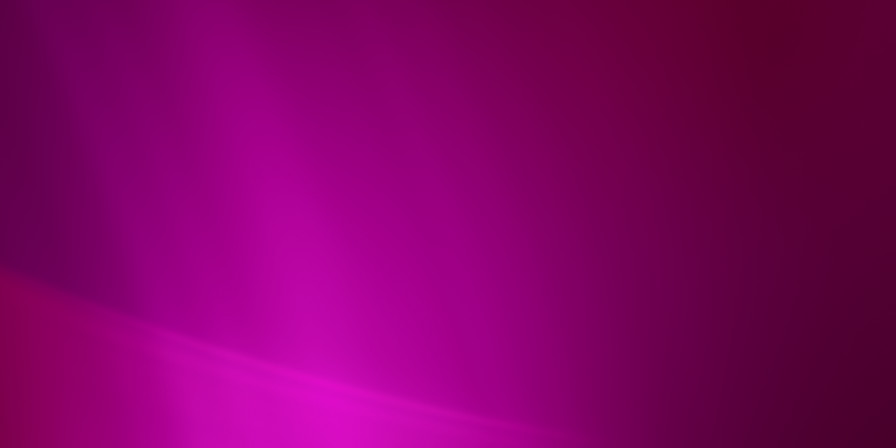
Give the GLSL for this background, as a WebGL 1 fragment shader.

```glsl
precision highp float;
// Magenta silk backdrop: a broad leaning glow fades to dark wine sides,
// crossed by faint slanted light rays; a curved translucent sheet with fine
// bright folds sweeps from the left edge down to the lower right.

uniform vec2 u_resolution;

float hash(float n) {
  n = fract(n * 0.1031);
  n *= n + 33.33;
  return fract(n * (n + n));
}

float noise(float x) {
  float f = fract(x);
  return mix(hash(floor(x)), hash(floor(x) + 1.0), f * f * (3.0 - 2.0 * f));
}

float bell(float x, float width) {
  return exp(-x * x / (width * width));
}

void main() {
  vec2 uv = gl_FragCoord.xy / u_resolution;
  float x = uv.x;
  float y = uv.y;

  // Depth below the upper edge of the sheet
  float depth = 0.395 - 0.86 * x + 0.43 * x * x - y;
  float sheet = smoothstep(-0.035, 0.03, depth) * (1.0 - smoothstep(0.5, 0.72, x));

  // Main glow, wider on its right side
  float side = x - (0.345 - 0.07 * y * y);
  float width = mix(0.26, mix(0.34, 0.42, y), smoothstep(-0.05, 0.05, side));
  float rim = mix(0.30, mix(0.27, 0.35, y), smoothstep(0.0, 0.5, side));
  float peak = 0.78 - 0.14 * y - 0.14 * y * y;
  float level = mix(rim, peak, bell(side, width));

  // Slanted rays, strongest inside the glow
  float slant = x + 0.14 * y + 0.04 * y * y;
  float rays = noise(slant * 13.0 + 4.0) + 0.5 * noise(slant * 31.0) - 0.75;
  level += 0.035 * rays * bell(side, 0.5);
  level += 0.025 * bell(slant - 0.43, 0.035) * smoothstep(0.1, 0.5, y);
  level -= 0.025 * bell(x - 0.86, 0.08) * smoothstep(0.4, 1.0, y);

  // Sheet body and its folds, which fan out below the edge
  level += sheet * (0.03 + 0.08 * bell(x, 0.22));
  float folds = 0.0;
  for (int i = 0; i < 4; i++) {
    float k = float(i);
    float offset = k * (0.018 + 0.035 * (1.0 - x)) - 0.005;
    folds += bell(depth - offset, 0.012 + 0.006 * k) / (1.0 + 0.8 * k);
  }
  folds *= smoothstep(-0.1, 0.3, x) * (1.0 - smoothstep(0.52, 0.72, x));
  level += 0.05 * folds + 0.03 * bell(depth, 0.06) * bell(x - 0.4, 0.25);

  // Brightness to magenta, redder at the upper right and lower left
  float red = clamp(level, 0.0, 1.0);
  float blue = 1.12 * red - 0.175;
  blue -= 0.05 * bell(x - 0.76, 0.27) * smoothstep(0.3, 1.0, y);
  blue -= 0.07 * sheet * bell(x, 0.14) + 0.025 * folds;
  blue += 0.045 * (1.0 - smoothstep(0.0, 0.3, x)) * (1.0 - sheet);
  blue += 0.025 * smoothstep(0.6, 0.9, x) * (1.0 - y);
  float green = 0.05 * smoothstep(0.64, 0.84, red);
  float grain = hash(gl_FragCoord.x + 57.0 * gl_FragCoord.y) - 0.5;
  gl_FragColor = vec4(vec3(red, green, blue) + grain / 255.0, 1.0);
}
```
